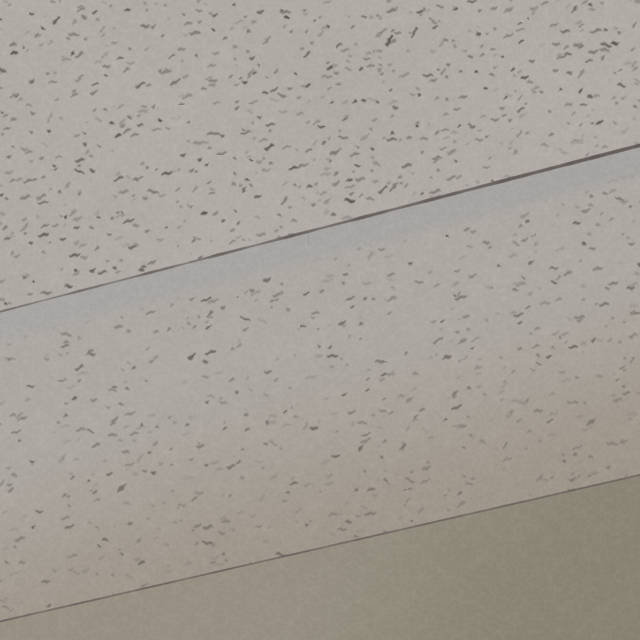
Give the GLSL for this texture, as a WebGL 1 fragment shader.

```glsl
precision highp float;

// Speckled acoustic ceiling panels split by a slanted metal rail, above a plain wall.
// Two sloping seams divide the canvas; jittered cells hold short soft flecks,
// and cellular grain with layered sines gives the uneven surface.

uniform vec2 u_resolution;

const vec3 PANEL_LIGHT = vec3(0.695, 0.673, 0.654);
const vec3 PANEL_WARM = vec3(0.622, 0.590, 0.542);
const vec3 RAIL_GREY = vec3(0.662, 0.654, 0.646);
const vec3 WALL_LIGHT = vec3(0.596, 0.570, 0.516);
const vec3 WALL_DARK = vec3(0.532, 0.512, 0.452);
const vec3 FLECK_DARK = vec3(0.355, 0.335, 0.32);
const vec3 SEAM_DARK = vec3(0.36, 0.33, 0.32);

float hash(vec2 p) {
  return fract(sin(dot(p, vec2(127.1, 311.7))) * 43758.545);
}

vec2 hash2(vec2 p) {
  return vec2(hash(p), hash(p + 37.3));
}

float layeredSines(vec2 p) {
  float sum = sin(p.x + 1.7 * sin(p.y * 0.8));
  sum += 0.6 * sin(p.y * 1.9 - p.x * 1.1 + 2.0);
  sum += 0.4 * sin(p.x * 3.1 + p.y * 2.3 + 4.0);
  return sum * 0.5;
}

// Distance to the nearest jittered cell point, in cell units
float cellular(vec2 p) {
  vec2 cell = floor(p);
  float nearest = 2.0;
  for (int j = -1; j <= 1; j++) {
    for (int i = -1; i <= 1; i++) {
      vec2 id = cell + vec2(float(i), float(j));
      nearest = min(nearest, length(p - id - hash2(id)));
    }
  }
  return nearest;
}

float capsule(vec2 p, vec2 halfAxis, float radius) {
  float t = clamp(dot(p, halfAxis) / dot(halfAxis, halfAxis), -1.0, 1.0);
  return length(p - halfAxis * t) - radius * (1.0 - 0.35 * t * t);
}

// Strength of the darkest fleck covering p; density is the share of filled cells
float flecks(vec2 p, float cells, float density, float seed, float soft) {
  vec2 cell = floor(p * cells);
  float ink = 0.0;
  for (int j = -1; j <= 1; j++) {
    for (int i = -1; i <= 1; i++) {
      vec2 id = cell + vec2(float(i), float(j));
      vec2 key = id + seed;
      vec2 center = (id + hash2(key)) / cells;
      vec2 size = hash2(key + 11.7);
      float turn = hash(key + 23.9) * 2.0 - 1.0;
      float angle = 0.28 + 0.25 * turn + 0.6 * turn * turn * turn;
      vec2 axis = vec2(cos(angle), sin(angle)) * mix(0.0010, 0.0078, size.x * size.x);
      float d = capsule(p - center, axis, mix(0.0014, 0.0028, size.y));
      float strength = mix(0.25, 1.0, hash(key + 5.1));
      float present = step(hash(key + 71.3), density);
      ink = max(ink, present * strength * (1.0 - smoothstep(-soft, soft, d)));
    }
  }
  return ink;
}

float seam(float d, float halfWidth, float soft) {
  return 1.0 - smoothstep(halfWidth - soft, halfWidth + soft, abs(d));
}

void main() {
  vec2 uv = gl_FragCoord.xy / u_resolution;
  float pixel = 1.0 / min(u_resolution.x, u_resolution.y);
  float soft = max(0.0014, 0.75 * pixel);

  // Signed heights above the two seams
  float aboveRail = (uv.y - 0.513 - 0.260 * uv.x) * 0.968;
  float aboveWall = (uv.y - 0.029 - 0.229 * uv.x) * 0.975;
  float upper = smoothstep(-soft, soft, aboveRail);
  float ceiling = smoothstep(-soft, soft, aboveWall);
  float rail = smoothstep(-0.056, -0.034, aboveRail) * (1.0 - upper);

  // Panel shading, warmer toward the wall and the right
  float blotch = layeredSines(uv * 9.0);
  float mottle = layeredSines(uv.yx * 47.0 + 5.0);
  float light = smoothstep(-0.08, 0.30, aboveWall - 0.07 * uv.x + 0.012 * blotch);
  vec3 lower = mix(PANEL_WARM, PANEL_LIGHT - 0.012, light);
  vec3 color = mix(lower, PANEL_LIGHT + 0.006 * blotch, upper) + 0.004 * mottle;

  // Flecks in loose clusters with ragged outlines, fainter on the lower panel
  float cluster = layeredSines(uv * 31.0 + 3.0);
  float density = mix(0.46, 0.66, upper) + 0.24 * cluster;
  vec2 ragged = uv + 0.0009 * vec2(sin(uv.y * 610.0 + 3.0 * mottle), sin(uv.x * 530.0));
  float fleckSoft = max(0.0023, pixel);
  float ink = flecks(ragged, 38.0, density, 0.0, fleckSoft);
  ink = max(ink, 0.6 * flecks(ragged + 0.013, 45.0, density * 0.8, 91.0, fleckSoft));
  ink *= mix(mix(0.62, 0.80, light), 0.98, upper) * (1.0 - rail);
  color = mix(color, FLECK_DARK, ink);

  // Rail with a faint joint
  color = mix(color, RAIL_GREY - 0.012 * uv.x, rail * 0.9);
  float joint = seam(uv.x - 0.482, 0.0012, soft) * step(-0.022, aboveRail);
  color = mix(color, SEAM_DARK, joint * rail * 0.10);

  // Wall below
  float shade = smoothstep(0.35, 1.15, uv.x + 0.07 * blotch - 0.8 * aboveWall);
  vec3 wall = mix(WALL_LIGHT, WALL_DARK, shade * 0.9) + 0.003 * mottle;
  color = mix(wall, color, ceiling);

  // Seams, uneven along their length
  float wear = layeredSines(vec2(uv.x * 55.0, 1.0));
  float railWidth = mix(0.0013, 0.0029, uv.x) + 0.0005 * wear;
  float railInk = mix(0.56, 0.90, uv.x) + 0.12 * wear;
  color = mix(color, SEAM_DARK, seam(aboveRail, railWidth, soft) * railInk);
  color = mix(color, SEAM_DARK, seam(aboveWall, 0.0014, soft) * (0.66 + 0.14 * wear));

  // Fine grain
  float grain = cellular(uv * 150.0) - 0.48;
  color += 0.026 * grain + 0.016 * (cellular(uv * 62.0 + 9.0) - 0.48);
  gl_FragColor = vec4(color, 1.0);
}
```
